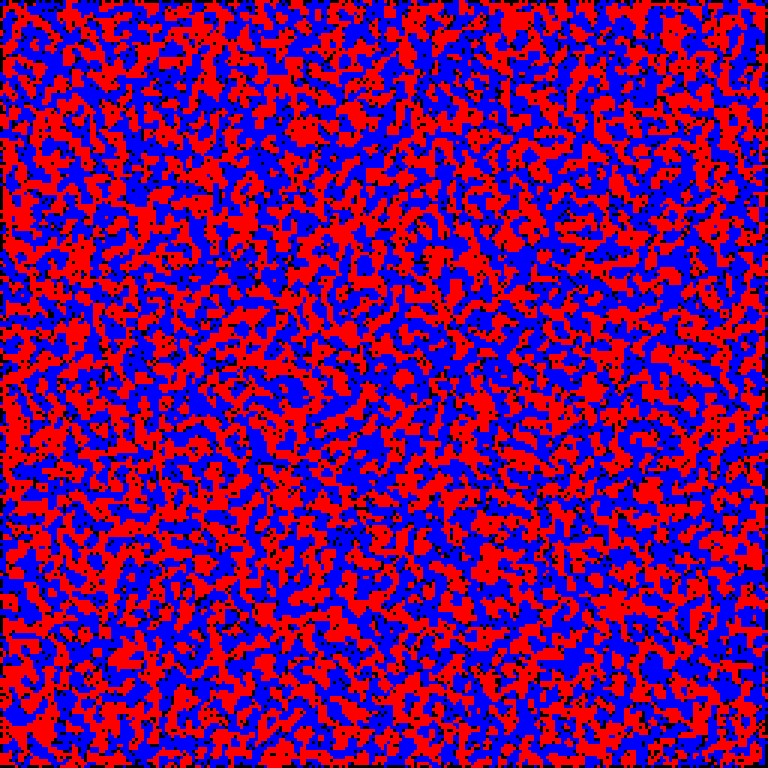
Give the GLSL for this texture, as a Shadertoy shader.

```glsl
const vec3 RED = vec3(1.0, 0.0, 0.0);
const vec3 BLUE = vec3(0.0, 0.0, 1.0);
const vec3 BLACK = vec3(0.0);

const float CELLS = 256.0;          // cells along each side
const int REACH = 5;                // filter radius in cells
const float CORE_SIGMA = 1.2;       // thickness of the patches
const float SURROUND_SIGMA = 2.4;   // keeps patches from growing large
const float SURROUND_GAIN = 0.15;
const float RED_BIAS = 0.01;
const float SEAM_WIDTH = 0.4;       // band between colours, in deviations
const float GAPS_INSIDE = 0.055;    // chance of a black cell
const float GAPS_SEAM = 0.18;
const float GAPS_BORDER = 0.6;

// Integer hash of a cell, from 0 to 1
float hash(ivec2 cell, uint seed) {
    uint h = uint(cell.x + 4096) * 1597334677u
           ^ uint(cell.y + 4096) * 3812015801u
           ^ seed * 2654435769u;
    h = (h ^ (h >> 16u)) * 2146121005u;
    h = (h ^ (h >> 15u)) * 2221713035u;
    h ^= h >> 16u;
    return float(h >> 8u) / 16777216.0;
}

float gauss(float distSq, float sigma) {
    return exp(-0.5 * distSq / (sigma * sigma));
}

// Band-limited noise with unit deviation
float patchField(ivec2 cell) {
    float sum = 0.0;
    float power = 0.0;
    for (int y = -REACH; y <= REACH; y++) {
        for (int x = -REACH; x <= REACH; x++) {
            float distSq = float(x * x + y * y);
            float weight = gauss(distSq, CORE_SIGMA)
                         - SURROUND_GAIN * gauss(distSq, SURROUND_SIGMA);
            sum += weight * (hash(cell + ivec2(x, y), 1u) - 0.5);
            power += weight * weight;
        }
    }
    return sum / sqrt(power / 12.0);
}

// Red or blue patch, with gaps gathered at seams and the outer ring
vec3 cellColor(ivec2 cell) {
    int last = int(CELLS) - 1;
    cell = clamp(cell, ivec2(0), ivec2(last));
    float field = patchField(cell) + RED_BIAS;

    float gapChance = abs(field) < SEAM_WIDTH ? GAPS_SEAM : GAPS_INSIDE;
    ivec2 toEdge = min(cell, last - cell);
    if (min(toEdge.x, toEdge.y) == 0) gapChance = GAPS_BORDER;

    if (hash(cell, 2u) < gapChance) return BLACK;
    return field > 0.0 ? RED : BLUE;
}

void mainImage(out vec4 fragColor, in vec2 fragCoord) {
    vec2 pos = fragCoord / iResolution.xy * CELLS;
    vec2 footprint = min(CELLS / iResolution.xy, vec2(1.0));

    // Share of the pixel that spills past its first cell
    vec2 corner = pos - 0.5 * footprint;
    vec2 base = floor(corner + 0.0001);
    vec2 spill = clamp((corner + footprint - base - 1.0) / footprint, 0.0, 1.0);

    // Blend the covered cells for smooth edges
    vec3 color = vec3(0.0);
    for (int i = 0; i < 4; i++) {
        ivec2 offset = ivec2(i & 1, i >> 1);
        vec2 share = mix(1.0 - spill, spill, vec2(offset));
        float coverage = share.x * share.y;
        if (coverage > 0.001) {
            color += coverage * cellColor(ivec2(base) + offset);
        }
    }
    fragColor = vec4(color, 1.0);
}
```
